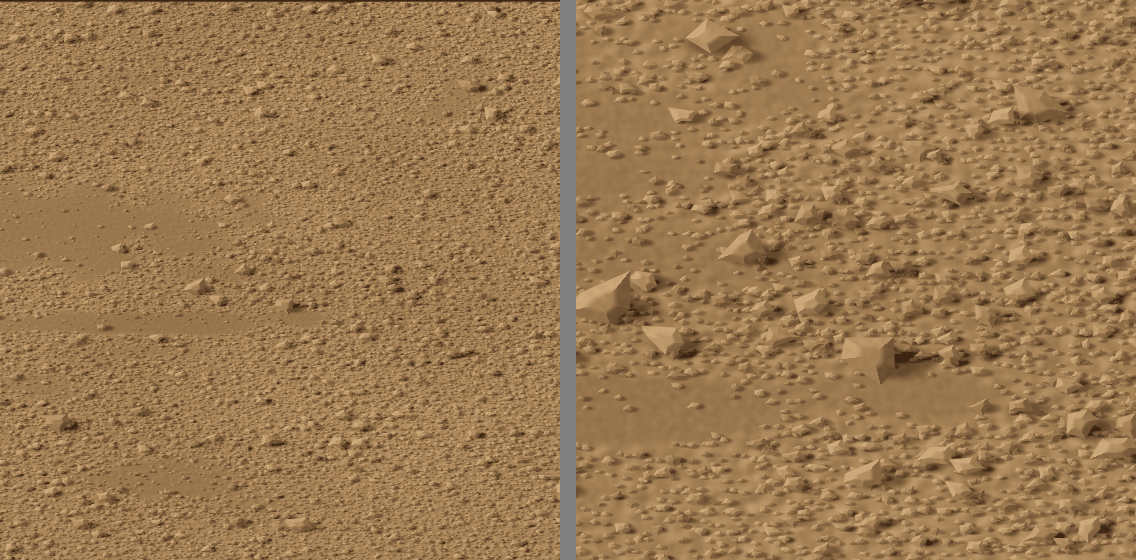
Left: the whole. Right: its middle third, enlarged.
Give the GLSL for this texture, as a WebGL 2 fragment shader.

```glsl
#version 300 es
precision highp float;
// Dry stony desert ground: angular pebbles and drifted sand in low light from the left.

#define LAYERS 5
#define COARSE_FREQ 11.0
#define FREQ_STEP 1.9
#define RECESSION 0.25
#define LIGHT vec2(-0.8, 0.6)
#define GROUND_TONE 0.635
#define SAND_TONE 0.605
#define FACET_CONTRAST 0.13
#define SHADOW_DEPTH 0.16
#define GRIT_CONTRAST 0.15

uniform vec2 u_resolution;
out vec4 fragColor;

vec3 hash3(vec2 p) {
    vec3 q = fract(p.xyx * vec3(0.1031, 0.1030, 0.0973));
    q += dot(q, q.yxz + 33.33);
    return fract((q.xxy + q.yzz) * q.zyx);
}

float cornerSlope(vec2 corner, vec2 offset) {
    return dot(hash3(corner).xy * 2.0 - 1.0, offset);
}

float gradientNoise(vec2 p) {
    vec2 i = floor(p), f = p - i;
    vec2 u = f * f * f * (f * (f * 6.0 - 15.0) + 10.0);
    vec2 e = vec2(1.0, 0.0);
    return mix(mix(cornerSlope(i, f), cornerSlope(i + e.xy, f - e.xy), u.x),
               mix(cornerSlope(i + e.yx, f - e.yx), cornerSlope(i + e.xx, f - e.xx), u.x), u.y);
}

// Rows recede upwards, so stones shrink gently with height.
vec2 groundPlane(vec2 uv, float scale) {
    return vec2((uv.x - 0.5) / scale, -log(scale) / RECESSION);
}

float drift(vec2 g, vec2 center, vec2 radius, float wobble) {
    return 1.0 - smoothstep(0.65, 1.1, length((g - center) / radius) + wobble);
}

// 0 on bare sand, 1 on stony ground.
float stoniness(vec2 g) {
    float wobble = 0.7 * gradientNoise(g * vec2(9.0, 22.0));
    float sand = drift(g, vec2(-0.60, 0.64), vec2(0.58, 0.11), wobble);
    sand = max(sand, drift(g, vec2(-0.30, 0.45), vec2(0.42, 0.026), wobble));
    sand = max(sand, 0.8 * drift(g, vec2(-0.20, 0.15), vec2(0.18, 0.04), wobble));
    float pockets = smoothstep(0.22, 0.5, gradientNoise(g * vec2(3.5, 14.0) + 31.0));
    return 1.0 - max(sand, 0.7 * pockets);
}

// Distance ratio to a random convex outline (1 on the edge) and its facing direction.
float chiselled(vec2 q, vec2 seed, out vec2 face) {
    float ratio = 0.0;
    face = LIGHT;
    for (int k = 0; k < 5; k++) {
        vec3 h = hash3(seed + float(k) * 17.3);
        float angle = 6.2832 * (float(k) + 0.8 * h.x) / 5.0;
        vec2 normal = vec2(cos(angle), sin(angle));
        float r = dot(q, normal) / mix(0.55, 1.0, h.y);
        if (r > ratio) { ratio = r; face = normal; }
    }
    return ratio;
}

// Lays one grid of stones with cast shadows over the given tone.
float addStones(float tone, vec2 g, float freq, float fineness, float pixel) {
    vec2 p = g * freq, home = floor(p);
    float density = mix(0.36, 0.78, fineness);
    float contrast = mix(1.45, 1.0, fineness);
    for (int j = 1; j >= -1; j--)
    for (int i = -1; i <= 1; i++) {
        vec2 cell = home + vec2(i, j);
        vec2 seed = cell + floor(freq * 7.3);
        vec3 place = hash3(seed);
        if (place.z > density) continue;
        vec3 kind = hash3(seed + 71.7);
        float size = mix(0.10, 0.29, fineness) + 0.13 * kind.x * kind.x;
        vec2 q = (p - cell - 0.5 - (place.xy - 0.5) * 0.8) / (size * vec2(1.3, mix(0.7, 0.95, kind.z)));
        if (dot(q, q) > 6.5) continue;

        // Large stones gather in level bands; sand keeps nearly all stones out.
        vec2 spot = (cell + 0.5) / freq;
        float band = smoothstep(-0.25, 0.3, gradientNoise(spot * vec2(2.5, 8.0) + 5.0));
        float chance = mix(0.07, 1.0, stoniness(spot)) * mix(0.25 + 0.75 * band, 1.0, fineness);
        if (place.z > density * chance) continue;

        float shadow = 1.0 - smoothstep(0.45, 1.25, length((q - vec2(0.65, -0.35)) * vec2(0.75, 1.15)));
        tone -= SHADOW_DEPTH * contrast * shadow;

        vec2 face;
        float ratio = chiselled(q, seed, face);
        float blur = freq * pixel / size;
        float body = 1.0 - smoothstep(1.0 - blur, 1.0 + blur, ratio);
        float facet = mix(0.03, FACET_CONTRAST * dot(face, LIGHT), smoothstep(0.25, 0.6, ratio));
        float albedo = GROUND_TONE + 0.03 + 0.12 * (kind.y - 0.5) - 0.13 * step(0.86, kind.y);
        tone = mix(tone, albedo + facet * contrast, body);
    }
    return tone;
}

vec3 earthColor(float tone) {
    vec3 dark = vec3(0.23, 0.14, 0.07), middle = vec3(0.64, 0.50, 0.33), pale = vec3(0.78, 0.64, 0.46);
    vec3 lower = mix(dark, middle, clamp((tone - 0.23) / 0.41, 0.0, 1.0));
    return mix(lower, pale, clamp((tone - 0.64) / 0.14, 0.0, 1.15));
}

void main() {
    vec2 uv = gl_FragCoord.xy / u_resolution.y;
    float scale = 1.0 - RECESSION * uv.y;
    vec2 g = groundPlane(uv, scale);
    float pixel = 1.0 / (u_resolution.y * scale);

    // Sand and side-lit grit.
    float stony = stoniness(g);
    float tone = mix(SAND_TONE, GROUND_TONE + 0.02, stony);
    vec2 grit = g * vec2(85.0, 115.0);
    float relief = gradientNoise(grit) - gradientNoise(grit + 0.45 * LIGHT);
    tone += GRIT_CONTRAST * relief * mix(0.15, 1.0, stony);

    // Stones from fine to coarse, so large ones lie on top.
    for (int layer = LAYERS - 1; layer >= 0; layer--) {
        float fineness = float(layer) / float(LAYERS - 1);
        tone = addStones(tone, g, COARSE_FREQ * pow(FREQ_STEP, float(layer)), fineness, pixel);
    }

    // Broad shifts in tone, fine grain, and the dark upper border.
    tone += 0.05 * gradientNoise(g * vec2(2.0, 5.0) + 9.0);
    tone += 0.05 * gradientNoise(g * 190.0);
    tone = mix(tone, 0.2, smoothstep(0.995, 0.999, uv.y));
    fragColor = vec4(earthColor(tone), 1.0);
}
```
